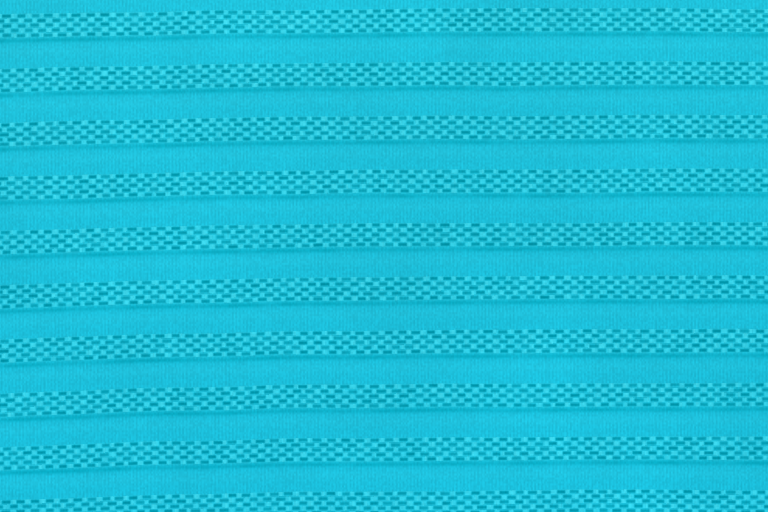
This texture is drawn by a Shadertoy shader. Its source:

```glsl
#define BANDS 9.57        // stripe repeats down the canvas
#define BAND_START 0.15   // first stripe, in repeats from the top
#define COLUMNS 54.0      // dash repeats across
#define ROWS 5.0          // dash rows in a stripe
#define STRIPE 0.45       // textured share of each repeat
#define SEAM 0.50         // seam position within a repeat
#define RIBS 216.0        // fine ribs across
#define GRAIN 0.075       // strength of the fibre grain
#define PLAIN vec3(0.115, 0.755, 0.86)
#define RAISED vec3(0.22, 0.83, 0.915)
#define SHADOW vec3(0.0, 0.585, 0.665)
#define SEAM_COLOR vec3(0.03, 0.665, 0.755)

float hash(vec2 p) {
    vec3 q = fract(p.xyx * vec3(0.1031, 0.1030, 0.0973));
    q += dot(q, q.yzx + 33.33);
    return fract((q.x + q.y) * q.z);
}

float noise(vec2 p) {
    vec2 i = floor(p), f = fract(p);
    f = f * f * (3.0 - 2.0 * f);
    return mix(mix(hash(i), hash(i + vec2(1, 0)), f.x),
               mix(hash(i + vec2(0, 1)), hash(i + vec2(1, 1)), f.x), f.y);
}

// Soft coverage of a rounded box; d is in cells, cellSize in canvas heights
float dashCoverage(vec2 d, vec2 halfSize, vec2 cellSize, float soft) {
    float radius = 0.2 * cellSize.y;
    vec2 q = (abs(d) - halfSize) * cellSize + radius;
    float dist = length(max(q, 0.0)) + min(max(q.x, q.y), 0.0) - radius;
    return 1.0 - smoothstep(-soft, soft, dist);
}

void mainImage(out vec4 fragColor, in vec2 fragCoord) {
    vec2 uv = fragCoord / iResolution.xy;
    float aspect = iResolution.x / iResolution.y;
    float pixel = 1.0 / iResolution.y;
    vec2 cloth = vec2(uv.x * aspect, uv.y);

    // Stripes sag towards the left edge and wander a little
    float down = 1.0 - uv.y;
    float sag = (0.012 + 0.010 * down) * pow(1.0 - uv.x, 3.0);
    sag += 0.003 * (noise(cloth * vec2(7.0, 5.0)) - 0.5);
    float repeatPos = (down - sag) * BANDS - BAND_START;
    float band = floor(repeatPos);
    float t = repeatPos - band;
    float edge = pixel * BANDS;

    // Plain ribbed ground with ribs that break up along their length
    float ribFade = 1.0 - smoothstep(0.45, 0.6, RIBS / iResolution.x);
    float ribBreak = 0.4 + 0.9 * noise(vec2(uv.x * RIBS * 0.5, uv.y * 60.0));
    float rib = cos(6.28318 * RIBS * uv.x) * ribFade * ribBreak;
    vec3 color = PLAIN * (1.0 + 0.024 * rib);

    // Staggered rows of sunken dashes between raised bricks
    float rowPos = t / STRIPE * ROWS;
    float row = floor(rowPos);
    float columnPos = uv.x * COLUMNS + 0.5 * mod(row, 2.0)
                    + 0.25 * noise(vec2(uv.x * 9.0, band * 7.0));
    vec2 id = vec2(floor(columnPos), band * ROWS + row + 80.0);
    vec2 cell = vec2(fract(columnPos), fract(rowPos)) - 0.5;
    vec2 cellSize = vec2(aspect / COLUMNS, STRIPE / (BANDS * ROWS));
    float wear = hash(id);
    cell += 0.12 * (vec2(wear, hash(id + 37.0)) - 0.5);
    vec2 halfSize = vec2(0.25 + 0.07 * wear, 0.31);
    float soft = max(0.8 * pixel, 0.0025);
    float dash = dashCoverage(cell, halfSize, cellSize, soft);
    float depth = 0.65 + 0.35 * hash(id + 71.0);
    float brickLight = 0.35 + 0.65 * smoothstep(0.2, 0.45, abs(cell.x));
    brickLight *= 0.75 + 0.5 * hash(id + 13.0);
    vec3 weave = mix(PLAIN, RAISED, brickLight);

    // Thin creases join the dashes from row to row
    float crease = smoothstep(0.3, 0.5, abs(cell.y)) * (0.1 + 0.2 * wear);
    weave = mix(weave, SHADOW, max(crease, dash * depth));
    float inStripe = smoothstep(-edge, edge, t)
                   * (1.0 - smoothstep(STRIPE - edge, STRIPE + edge, t));
    color = mix(color, weave, inStripe);

    // Broad soft seam shadow under each stripe, with a faint lit fold below
    float seamWidth = max(0.045, edge);
    float seam = exp(-pow((t - SEAM) / seamWidth, 2.0));
    float seamWear = 0.45 + 0.45 * noise(vec2(uv.x * 40.0, band * 5.0 + 11.0));
    color = mix(color, SEAM_COLOR, seam * seamWear);
    float fold = exp(-pow((t - SEAM - 0.2) / 0.09, 2.0));
    color = mix(color, RAISED, 0.14 * fold);

    // Fibre grain, broad unevenness and a slight blue drift downwards
    float grain = noise(cloth * vec2(330.0, 260.0)) - 0.5;
    float broad = noise(cloth * 4.0 + 3.0) + 0.6 * noise(cloth * 11.0) - 0.8;
    color *= 1.0 + GRAIN * grain + 0.035 * broad;
    color += vec3(0.018, 0.006, -0.008) * (0.5 - down);
    fragColor = vec4(clamp(color, 0.0, 1.0), 1.0);
}
```
